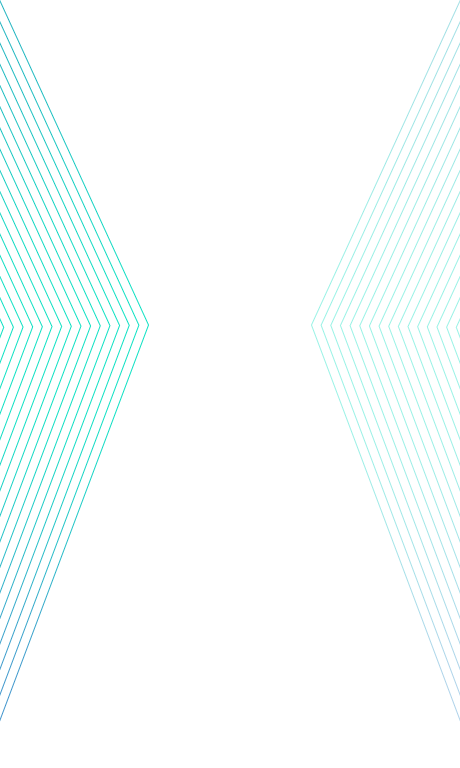
Give the GLSL for this background, as a WebGL 2 fragment shader.

```glsl
#version 300 es
precision highp float;
// Mirrored fans of nested thin teal chevrons on a white ground.
uniform vec2 u_resolution;
out vec4 fragColor;

const int CHEVRONS = 16;
const vec2 APEX = vec2(0.1934, 0.5768);      // tip of the outermost chevron
const vec2 STEP = vec2(-0.01257, -0.0002);   // tip offset per chevron
const float UPPER_SLOPE = 2.182;
const float LOWER_SLOPE = 2.66;
const float LINE_WIDTH = 0.00128;
const float RIGHT_OPACITY = 0.42;

const vec3 WHITE = vec3(1.0);
const vec3 TOP_TEAL = vec3(0.12, 0.70, 0.75);
const vec3 MID_MINT = vec3(0.04, 0.88, 0.76);
const vec3 LOW_BLUE = vec3(0.25, 0.58, 0.80);

float segmentDistance(vec2 p, vec2 a, vec2 b) {
  vec2 ap = p - a, ab = b - a;
  return length(ap - ab * clamp(dot(ap, ab) / dot(ab, ab), 0.0, 1.0));
}

// Two arms running from the tip back past the side of the canvas.
float chevronDistance(vec2 p, vec2 tip) {
  float reach = tip.x + 0.01;
  vec2 upper = tip + reach * vec2(-1.0, UPPER_SLOPE);
  vec2 lower = tip + reach * vec2(-1.0, -LOWER_SLOPE);
  return min(segmentDistance(p, tip, upper), segmentDistance(p, tip, lower));
}

float fanDistance(vec2 p, vec2 apex, vec2 offset) {
  float d = 1.0;
  for (int i = 0; i < CHEVRONS; i++) {
    d = min(d, chevronDistance(p, apex + float(i) * offset));
  }
  return d;
}

float strokeCoverage(float d, float width, float pixel) {
  return clamp((0.5 * width - d) / pixel + 0.5, 0.0, 1.0);
}

// Bright mint at tip height, cooler toward both ends.
vec3 lineColor(float y, float tipY) {
  float rise = smoothstep(tipY, 1.0, y);
  float fall = smoothstep(tipY - 0.08, 0.06, y);
  return mix(mix(MID_MINT, TOP_TEAL, rise), LOW_BLUE, fall);
}

void main() {
  // Units of canvas height, with the right half folded onto the left.
  float pixel = 1.0 / u_resolution.y;
  vec2 p = gl_FragCoord.xy * pixel;
  float width = u_resolution.x * pixel;
  float opacity = p.x < 0.5 * width ? 1.0 : RIGHT_OPACITY;
  p.x = min(p.x, width - p.x);

  float d = fanDistance(p, APEX, STEP);
  float ink = opacity * strokeCoverage(d, LINE_WIDTH, pixel);
  fragColor = vec4(mix(WHITE, lineColor(p.y, APEX.y), ink), 1.0);
}
```
